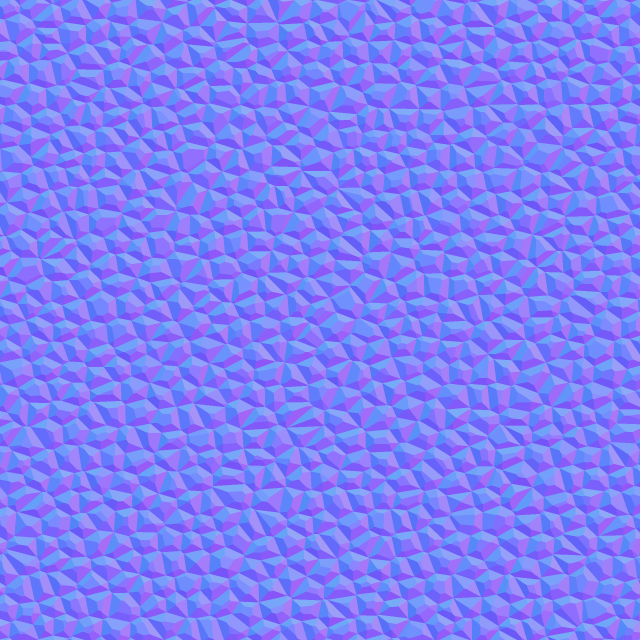
A WebGL 2 fragment shader for this texture map:

```glsl
#version 300 es
precision highp float;

uniform vec2 u_resolution;
out vec4 fragColor;

const vec2 CELL_COUNT = vec2(26.0, 30.0);
const float JITTER = 0.68;
const float FACET_TILT = 0.33;
const float CROWN_TILT = 0.14;
const float CROWN_HEIGHT = 0.33;
const int AA = 3;

vec2 hash2(vec2 p) {
    vec3 q = fract(p.xyx * vec3(0.1031, 0.1030, 0.0973));
    q += dot(q, q.yzx + 33.33);
    return fract((q.xx + q.yz) * q.zy);
}

// Jittered seed; alternate rows are staggered
vec2 seedPoint(vec2 cell) {
    float stagger = 0.5 * mod(cell.y, 2.0) - 0.25;
    return cell + 0.5 + vec2(stagger, 0.0) + JITTER * (hash2(cell + 71.0) - 0.5);
}

vec2 nearestCell(vec2 p) {
    vec2 base = floor(p);
    vec2 best = base;
    float bestDist = 1e5;
    for (int y = -1; y <= 1; y++) {
        for (int x = -1; x <= 1; x++) {
            vec2 cell = base + vec2(x, y);
            vec2 d = seedPoint(cell) - p;
            float dist = dot(d, d);
            if (dist < bestDist) {
                bestDist = dist;
                best = cell;
            }
        }
    }
    return best;
}

// Lowest sloping plane over a cell: its tilt in x and y
vec2 facetTilt(vec2 p, vec2 cell) {
    vec2 seed = seedPoint(cell);

    // Gently leaning crown that cuts off the tallest peaks
    vec2 lean = hash2(cell + 19.0) * 2.0 - 1.0;
    float lowest = CROWN_HEIGHT + 0.12 * lean.x * lean.y - 0.2 * dot(lean, p - seed);
    vec2 tilt = CROWN_TILT * lean;

    // One plane rising from each border of the cell
    for (int y = -2; y <= 2; y++) {
        for (int x = -2; x <= 2; x++) {
            if (x == 0 && y == 0) continue;
            vec2 neighbour = cell + vec2(x, y);
            vec2 other = seedPoint(neighbour);
            vec2 outward = normalize(other - seed);
            float slope = mix(0.65, 1.07, sqrt(hash2(neighbour + cell * 7.0).x));
            float height = slope * dot(0.5 * (seed + other) - p, outward);
            if (height < lowest) {
                lowest = height;
                tilt = FACET_TILT * slope * normalize(outward * CELL_COUNT);
            }
        }
    }
    return tilt;
}

vec3 normalColour(vec2 tilt) {
    vec3 normal = vec3(tilt, sqrt(1.0 - dot(tilt, tilt)));
    return 0.5 + 0.5 * normal;
}

vec3 facetedSurface(vec2 uv) {
    vec2 p = uv * CELL_COUNT + 5.0;
    return normalColour(facetTilt(p, nearestCell(p)));
}

void main() {
    // Average a grid of samples to smooth the facet edges
    vec3 colour = vec3(0.0);
    for (int j = 0; j < AA; j++) {
        for (int i = 0; i < AA; i++) {
            vec2 offset = (vec2(i, j) + 0.5) / float(AA) - 0.5;
            colour += facetedSurface((gl_FragCoord.xy + offset) / u_resolution);
        }
    }
    fragColor = vec4(colour / float(AA * AA), 1.0);
}
```
